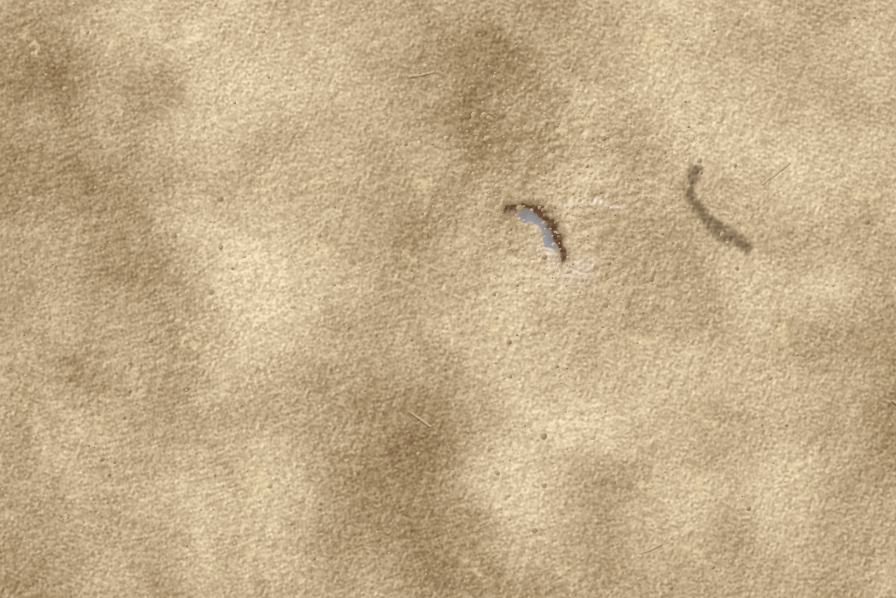
This texture is drawn by a Shadertoy shader. Its source:

```glsl
const vec3 SOIL_DARK = vec3(0.60, 0.50, 0.365);
const vec3 SOIL_LIGHT = vec3(0.88, 0.80, 0.66);
const vec3 FLECK_COLOR = vec3(0.89, 0.81, 0.64);
const vec3 STRAW_COLOR = vec3(0.90, 0.79, 0.61);
const vec3 CHALK_COLOR = vec3(0.89, 0.82, 0.74);
const vec3 WATER_COLOR = vec3(0.56, 0.59, 0.66);
const vec3 RIM_COLOR = vec3(0.37, 0.25, 0.18);
const vec2 LIGHT_DIR = vec2(-0.6, 0.8);
const vec2 DIG_CENTER = vec2(0.94, 0.64);
const mat2 GRAIN_TURN = mat2(0.92, 0.39, -0.39, 0.92);
const float BASE_TONE = 0.66;
const float STAIN_AMOUNT = 1.25;
const float FINE_GRAIN = 210.0;
const float COARSE_GRAIN = 95.0;
const float FLECK_GRID = 8.0;
const float STRAW_GRID = 5.0;
// Broad stains: centre, radius, change of tone
const vec4 STAINS[10] = vec4[10](
    vec4(0.08, 0.86, 0.19, -0.30), vec4(0.25, 0.70, 0.18, -0.28),
    vec4(0.80, 0.82, 0.16, -0.30), vec4(0.70, 0.38, 0.24, -0.22),
    vec4(0.75, 0.10, 0.17, -0.30), vec4(1.42, 0.30, 0.20, -0.22),
    vec4(0.46, 0.58, 0.14, 0.18), vec4(0.33, 0.95, 0.13, 0.20),
    vec4(1.03, 0.28, 0.12, 0.22), vec4(1.25, 0.90, 0.30, 0.14));

float hash(vec2 p) { return fract(sin(dot(p, vec2(127.1, 311.7))) * 43758.5453); }
vec2 hash2(vec2 p) { return vec2(hash(p), hash(p + 57.3)); }
float noise(vec2 p) {
    vec2 i = floor(p), f = fract(p);
    f = f * f * (3.0 - 2.0 * f);
    return mix(mix(hash(i), hash(i + vec2(1, 0)), f.x),
               mix(hash(i + vec2(0, 1)), hash(i + vec2(1, 1)), f.x), f.y);
}
float fbm(vec2 p) {
    float sum = 0.0, amp = 0.5;
    for (int i = 0; i < 5; i++, amp *= 0.5) {
        sum += amp * noise(p);
        p = mat2(1.6, 1.2, -1.2, 1.6) * p + 3.7;
    }
    return sum / 0.97;
}
// Slope of the noise surface towards the light
float relief(vec2 p) { return noise(GRAIN_TURN * p) - noise(GRAIN_TURN * (p + 0.8 * LIGHT_DIR)); }

float segmentDistance(vec2 p, vec2 a, vec2 b) {
    vec2 d = b - a;
    return length(p - a - d * clamp(dot(p - a, d) / dot(d, d), 0.0, 1.0));
}
float curveDistance(vec2 p, vec2 a, vec2 b, vec2 c) {
    float nearest = 9.0;
    vec2 last = a;
    for (int i = 1; i <= 8; i++) {
        float t = float(i) / 8.0;
        vec2 next = mix(mix(a, b, t), mix(b, c, t), t);
        nearest = min(nearest, segmentDistance(p, last, next));
        last = next;
    }
    return nearest;
}
float blob(vec2 p, vec2 center, float radius) {
    vec2 d = (p - center) / radius;
    return exp(-dot(d, d));
}
// 1 inside the inner distance, 0 beyond the outer one
float fade(float inner, float outer, float d) { return 1.0 - smoothstep(inner, outer, d); }

void mainImage(out vec4 fragColor, in vec2 fragCoord) {
    vec2 p = fragCoord / iResolution.y;
    float px = 1.0 / iResolution.y;
    vec2 rough = vec2(fbm(p * 35.0), fbm(p * 35.0 + 19.0)) - 0.5;
    vec2 drift = vec2(fbm(p * 6.0 + 4.0), fbm(p * 6.0 + 31.0)) - 0.5;
    float dig = blob(p, DIG_CENTER, 0.19);
    // Stains, ragged mottling and grain
    float tone = BASE_TONE + 0.8 * (fbm(p * 4.5) - 0.5) + 0.55 * (fbm(p * 13.0 + 2.0 * drift) - 0.5);
    float patchy = STAIN_AMOUNT * (0.55 + 0.9 * fbm(p * 9.0 + 8.0));
    for (int i = 0; i < 10; i++)
        tone += patchy * STAINS[i].w * blob(p + 0.4 * drift + 0.06 * rough, STAINS[i].xy, STAINS[i].z);
    float grain = relief(p * FINE_GRAIN);
    tone += 0.42 * grain + 0.50 * (noise(GRAIN_TURN * p * 240.0) - 0.5);
    tone += (0.16 + 0.30 * dig) * relief(p * COARSE_GRAIN);
    vec3 color = mix(SOIL_DARK, SOIL_LIGHT, clamp(tone, -0.5, 1.3));
    // Pale worn flecks
    vec2 cell = floor(p * FLECK_GRID);
    vec2 d = fract(p * FLECK_GRID) - 0.3 - 0.4 * hash2(cell) + 0.6 * rough;
    float radius = mix(0.05, 0.17, hash(cell + 7.0));
    float fleck = fade(0.4 * radius, radius, length(d)) * step(0.66, hash(cell + 13.0));
    color = mix(color, FLECK_COLOR + 0.12 * grain, 0.6 * fleck);
    // Straws with a thin shadow
    cell = floor(p * STRAW_GRID);
    d = (fract(p * STRAW_GRID) - 0.5) / STRAW_GRID + 0.06 * (hash2(cell + 5.0) - 0.5) + 0.006 * rough;
    float angle = 1.6 * (hash(cell + 3.0) - 0.5);
    vec2 tip = 0.035 * vec2(cos(angle), sin(angle)) * mix(0.4, 1.0, hash(cell));
    float present = 0.65 * step(0.82, hash(cell + 23.0));
    color *= 1.0 - 0.35 * present * fade(0.001, 0.002 + px, segmentDistance(d + vec2(0.0, 0.002), -tip, tip));
    color = mix(color, STRAW_COLOR, present * fade(0.0006, 0.0012 + px, segmentDistance(d, -tip, tip)));
    // Chalky ground and ridge beside the hollow
    vec2 q = p + 0.03 * rough;
    float chalk = blob(q, vec2(0.917, 0.580), 0.025) + blob(q, vec2(0.968, 0.548), 0.028);
    chalk += fade(0.001, 0.007, segmentDistance(q, vec2(0.94, 0.652), vec2(1.04, 0.658)));
    color = mix(color, CHALK_COLOR + 0.25 * grain, 0.75 * min(chalk, 1.0));
    // Hooked hollow holding water, and a dry groove
    float water = curveDistance(q, vec2(0.875, 0.638), vec2(0.928, 0.640), vec2(0.924, 0.592));
    float rim = curveDistance(q, vec2(0.850, 0.648), vec2(0.952, 0.662), vec2(0.938, 0.575));
    float groove = curveDistance(q, vec2(1.160, 0.715), vec2(1.135, 0.650), vec2(1.250, 0.585));
    color = mix(color, WATER_COLOR, 0.85 * fade(0.006, 0.010 + px, water));
    color = mix(color, SOIL_DARK * 0.85, 0.5 * fade(0.005, 0.020, rim));
    color = mix(color, RIM_COLOR + 0.15 * grain, 0.85 * fade(0.002, 0.007 + px, rim));
    color = mix(color, SOIL_DARK * 0.72 + 0.15 * grain, 0.75 * fade(0.001, 0.017, groove));
    // Two sizes of shaded pebbles, crowded round the hollow
    for (float grid = 50.0; grid < 100.0; grid += 35.0) {
        cell = floor(p * grid);
        d = fract(p * grid) - 0.35 - 0.3 * hash2(cell) + 0.35 * rough;
        radius = mix(0.13, 0.32, pow(hash(cell + 41.0), 2.0));
        present = step(hash(cell + 67.0), 0.03 + 0.6 * dig);
        float stone = present * fade(0.7 * radius, radius + 0.5 * px * grid, length(d));
        float shade = 0.6 + 0.6 * dot(d, LIGHT_DIR) / radius - 0.5 * step(0.85, hash(cell + 83.0));
        color = mix(color, mix(SOIL_DARK, SOIL_LIGHT, shade) + 0.08 * grain, 0.75 * stone);
    }
    fragColor = vec4(clamp(color, 0.0, 1.0), 1.0);
}
```
